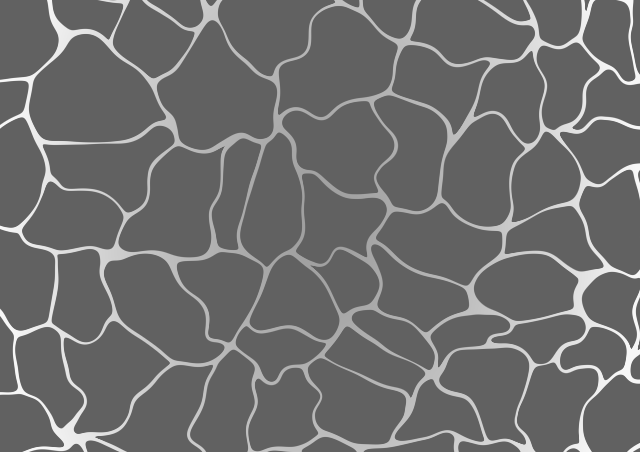
A Shadertoy shader for this pattern:

```glsl
// Pale organic veins around smooth, lobed grey cells.
// Weighted seeds form a cell mesh in a space bent by gradient noise; soft minima of
// the border distances round the corners, and a gradient lightens the outer veins.

const float CELL_ROWS = 7.0;      // seed grid rows over the canvas height
const float JITTER = 0.76;        // seed scatter inside its grid square
const float DROPPED = 0.15;       // share of empty squares, giving larger cells
const float SIZE_SPREAD = 0.24;   // seed weights, giving small and large cells
const float ROUNDING = 0.052;     // corner softness in grid units
const float VEIN_HALF = 0.023;    // mean half width of a vein in grid units

const vec3 CELL_GREY = vec3(0.38);
const vec3 VEIN_CENTRE = vec3(0.62);
const vec3 VEIN_EDGE = vec3(0.97);

vec2 hash2(vec2 p) {
    vec3 q = fract(vec3(p.xyx) * vec3(0.1031, 0.1030, 0.0973));
    q += dot(q, q.yzx + 33.33);
    return fract((q.xx + q.yz) * q.zy);
}

// Slope of one lattice corner, evaluated at an offset from it
float cornerSlope(vec2 corner, vec2 offset) {
    float angle = 6.2832 * hash2(corner + 71.0).x;
    return dot(vec2(cos(angle), sin(angle)), offset);
}

float gradientNoise(vec2 p) {
    vec2 i = floor(p), f = fract(p);
    vec2 u = f * f * f * (f * (f * 6.0 - 15.0) + 10.0);
    vec2 e = vec2(0.0, 1.0);
    float low = mix(cornerSlope(i, f), cornerSlope(i + e.yx, f - e.yx), u.x);
    float high = mix(cornerSlope(i + e.xy, f - e.xy), cornerSlope(i + e.yy, f - e.yy), u.x);
    return mix(low, high, u.y);
}

vec2 bend(vec2 p, float frequency, float amount) {
    vec2 q = p * frequency;
    return p + amount * vec2(gradientNoise(q + 5.3), gradientNoise(q + 47.7));
}

// Broad bend for uneven sizes, finer bend for lobed outlines
vec2 bentSpace(vec2 p) {
    return bend(bend(p, 0.4, 0.5), 1.3, 0.45);
}

bool isEmpty(vec2 square) {
    return hash2(square + 113.0).y < DROPPED;
}

// Seed position in xy, weight in z
vec3 seedPoint(vec2 square) {
    float weight = SIZE_SPREAD * hash2(square + 37.0).x;
    return vec3(square + 0.5 + JITTER * (hash2(square) - 0.5), weight);
}

// Grid square whose seed claims p
vec2 owningSquare(vec2 p) {
    vec2 home = floor(p), best = home;
    float bestPower = 100.0;
    for (int y = -2; y <= 2; y++)
    for (int x = -2; x <= 2; x++) {
        vec2 square = home + vec2(x, y);
        if (isEmpty(square)) continue;
        vec3 seed = seedPoint(square);
        float power = dot(seed.xy - p, seed.xy - p) - seed.z;
        if (power < bestPower) {
            bestPower = power;
            best = square;
        }
    }
    return best;
}

// Soft minimum of the distances to all borders of one cell
float borderDistance(vec2 p, vec2 owner, float softness) {
    vec3 centre = seedPoint(owner);
    float sum = 0.0;
    for (int y = -2; y <= 2; y++)
    for (int x = -2; x <= 2; x++) {
        vec2 square = owner + vec2(x, y);
        if ((x == 0 && y == 0) || isEmpty(square)) continue;
        vec3 other = seedPoint(square);
        vec2 span = other.xy - centre.xy;
        float d = dot(0.5 * (centre.xy + other.xy) - p, span) + 0.5 * (centre.z - other.z);
        sum += exp(-d / (length(span) * softness));
    }
    return -softness * log(max(sum, 1e-9));
}

// Border distance measured in the unbent space, so veins stay even and sharp
float trueDistance(vec2 p, vec2 owner) {
    vec2 e = vec2(0.01, 0.0);
    float d = borderDistance(bentSpace(p), owner, ROUNDING);
    float dx = borderDistance(bentSpace(p + e.xy), owner, ROUNDING) - d;
    float dy = borderDistance(bentSpace(p + e.yx), owner, ROUNDING) - d;
    return d / max(length(vec2(dx, dy)) / e.x, 0.3);
}

// Each cell swells and shrinks on its own, so vein widths vary
float veinHalfWidth(vec2 p, vec2 owner) {
    float swell = gradientNoise(p * 1.6 + 19.0 * hash2(owner + 7.0));
    return VEIN_HALF * (1.0 + 1.4 * swell);
}

vec3 veinColour(vec2 uv) {
    float r = length((uv - 0.5) * vec2(2.0, 1.0));
    return mix(VEIN_CENTRE, VEIN_EDGE, pow(min(r, 1.0), 1.4));
}

void mainImage(out vec4 fragColor, in vec2 fragCoord) {
    vec2 uv = fragCoord / iResolution.xy;
    vec2 p = fragCoord / iResolution.y * CELL_ROWS + 20.0;
    vec2 owner = owningSquare(bentSpace(p));
    float d = trueDistance(p, owner) - veinHalfWidth(p, owner);

    float edge = 0.65 * CELL_ROWS / iResolution.y;
    float cell = smoothstep(-edge, edge, d);
    fragColor = vec4(mix(veinColour(uv), CELL_GREY, cell), 1.0);
}
```
